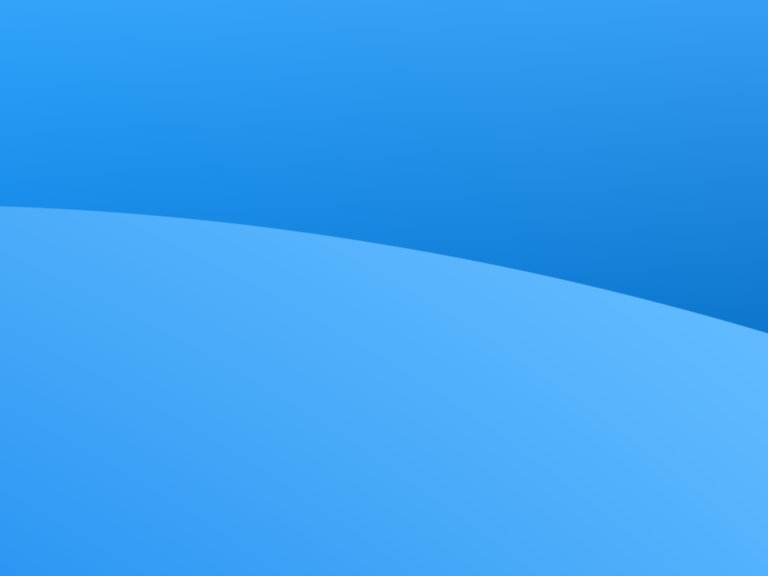
A WebGL 2 fragment shader for this background:

```glsl
#version 300 es
precision highp float;
// A pale blue hill with a gently curved crest below a deeper blue sky.
// The crest is a parabola with a smoothed edge; each side is filled
// with a two-way gradient.

uniform vec2 u_resolution;
out vec4 fragColor;

#define CREST_HEIGHT 0.642  // crest at the left border, in canvas heights
#define CREST_SLOPE 0.0342  // fall of the crest at the left border
#define CREST_BEND 0.0985   // growth of that fall to the right
#define EDGE_SOFTNESS 0.002 // half width of the crest edge
#define SKY_DEPTH 0.58      // extent of the sky gradient from the top

const vec3 SKY_TOP_LEFT = vec3(0.20, 0.64, 0.98);
const vec3 SKY_TOP_RIGHT = vec3(0.21, 0.62, 0.95);
const vec3 SKY_LOW_LEFT = vec3(0.03, 0.50, 0.88);
const vec3 SKY_LOW_RIGHT = vec3(0.05, 0.46, 0.80);
const vec3 HILL_DEEP = vec3(0.17, 0.59, 0.95);
const vec3 HILL_BRIGHT = vec3(0.38, 0.73, 1.0);

// Approximate signed distance to the crest, positive in the sky
float crestDistance(vec2 p) {
    float crest = CREST_HEIGHT - CREST_SLOPE * p.x - CREST_BEND * p.x * p.x;
    float slope = CREST_SLOPE + 2.0 * CREST_BEND * p.x;
    return (p.y - crest) / sqrt(1.0 + slope * slope);
}

// Darkens downwards, most of all to the right
vec3 skyColor(vec2 uv) {
    float depth = (1.0 - uv.y) / SKY_DEPTH;
    vec3 top = mix(SKY_TOP_LEFT, SKY_TOP_RIGHT, uv.x);
    vec3 low = mix(SKY_LOW_LEFT, SKY_LOW_RIGHT, uv.x);
    return mix(top, low, clamp(depth, 0.0, 1.0));
}

// Brightens from the lower left towards the crest and the right
vec3 hillColor(vec2 uv) {
    float light = 0.76 * uv.x + 0.95 * uv.y - 0.33 * uv.x * uv.y;
    return mix(HILL_DEEP, HILL_BRIGHT, clamp(light, 0.0, 1.0));
}

void main() {
    vec2 uv = gl_FragCoord.xy / u_resolution;
    vec2 p = gl_FragCoord.xy / u_resolution.y;

    // Keep the edge at least about one pixel wide on small canvases
    float softness = max(EDGE_SOFTNESS, 0.7 / u_resolution.y);
    float sky = smoothstep(-softness, softness, crestDistance(p));

    fragColor = vec4(mix(hillColor(uv), skyColor(uv), sky), 1.0);
}
```
